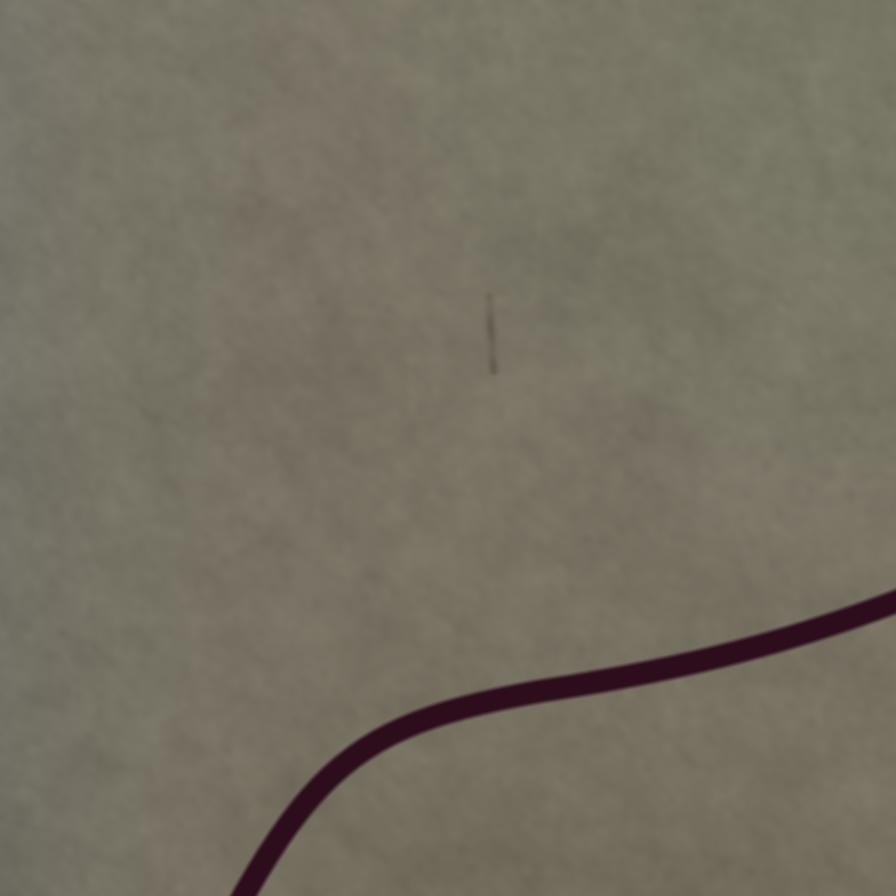
Reproduce this texture procedurally as a WebGL 1 fragment shader.

```glsl
precision highp float;
// Mottled grey-olive plaster crossed by a smooth dark plum cord, with one faint scratch.

uniform vec2 u_resolution;

#define PLASTER vec3(0.472, 0.451, 0.391)
#define CORD_COLOR vec3(0.175, 0.052, 0.108)
#define CORD_HALF_WIDTH 0.0128
#define CORD_SOFTNESS 0.0035
#define MOTTLE_STRENGTH 0.030
#define SCRATCH_STRENGTH 0.085
#define CURVE_STEPS 24

vec3 hash3(vec2 p) {
  vec3 s = vec3(dot(p, vec2(127.1, 311.7)), dot(p, vec2(269.5, 183.3)), dot(p, vec2(419.2, 371.9)));
  return fract(sin(s) * 43758.55);
}

// Cellular noise: each cell adds a soft light or dark blob at a random spot.
float cellBlobs(vec2 p) {
  vec2 cell = floor(p);
  vec2 local = p - cell;
  float sum = 0.0;
  for (int j = -1; j <= 1; j++) {
    for (int i = -1; i <= 1; i++) {
      vec2 offset = vec2(float(i), float(j));
      vec3 rnd = hash3(cell + offset);
      vec2 d = offset + rnd.xy - local;
      float falloff = max(1.0 - dot(d, d), 0.0);
      sum += (rnd.z * 2.0 - 1.0) * falloff * falloff;
    }
  }
  return sum;
}

float mottle(vec2 p) {
  float sum = 0.0;
  float scale = 7.0;
  float weight = 0.30;
  for (int octave = 0; octave < 4; octave++) {
    sum += weight * cellBlobs(p * scale * vec2(0.9, 1.1) + float(octave) * 17.3);
    scale *= 2.4;
    weight *= 1.05;
    p = mat2(0.96, 0.28, -0.28, 0.96) * p;
  }
  return sum;
}

float segmentDistance(vec2 p, vec2 a, vec2 b) {
  vec2 ab = b - a;
  float t = clamp(dot(p - a, ab) / dot(ab, ab), 0.0, 1.0);
  return length(p - a - ab * t);
}

vec2 bezier(vec2 a, vec2 b, vec2 c, vec2 d, float t) {
  float s = 1.0 - t;
  return s * s * s * a + 3.0 * s * s * t * b + 3.0 * s * t * t * c + t * t * t * d;
}

float bezierDistance(vec2 p, vec2 a, vec2 b, vec2 c, vec2 d) {
  float nearest = 10.0;
  vec2 previous = a;
  for (int i = 1; i <= CURVE_STEPS; i++) {
    vec2 current = bezier(a, b, c, d, float(i) / float(CURVE_STEPS));
    nearest = min(nearest, segmentDistance(p, previous, current));
    previous = current;
  }
  return nearest;
}

float glow(vec2 p, vec2 center, vec2 radius) {
  vec2 d = (p - center) / radius;
  return exp(-dot(d, d));
}

vec3 plaster(vec2 p) {
  vec3 color = PLASTER;
  // Broad light: paler at the top, browner below, cooler along the left
  color += vec3(0.016, 0.018, 0.017) * (p.y - 0.5);
  color += vec3(-0.022, -0.008, 0.010) * exp(-p.x * 9.0);
  color += vec3(-0.012, 0.002, -0.004) * glow(p, vec2(0.95, 0.9), vec2(0.3));
  color -= vec3(0.020, 0.022, 0.024) * glow(p, vec2(0.75, 0.03), vec2(0.45, 0.14));
  // Worn smudges
  color -= 0.018 * glow(p, vec2(0.38, 0.58), vec2(0.10, 0.09));
  color -= 0.014 * glow(p, vec2(0.13, 0.53), vec2(0.09, 0.06));
  color += 0.012 * glow(p, vec2(0.85, 0.46), vec2(0.10, 0.08));
  return color + MOTTLE_STRENGTH * mottle(p) * vec3(1.0, 1.0, 0.95);
}

void main() {
  vec2 uv = gl_FragCoord.xy / u_resolution;
  vec3 color = plaster(uv);

  // Scratch, uneven along its length
  float scratch = segmentDistance(uv, vec2(0.546, 0.668), vec2(0.551, 0.586));
  float wear = 0.72 + 0.28 * sin(uv.y * 130.0 + 0.8);
  color -= SCRATCH_STRENGTH * wear * exp(-pow(scratch / 0.0052, 2.0));

  // Cord: a steep bend joined to a long shallow rise
  vec2 joint = vec2(0.60, 0.228);
  float bend = bezierDistance(uv, vec2(0.25, -0.04), vec2(0.354, 0.157), vec2(0.415, 0.194), joint);
  float rise = bezierDistance(uv, joint, vec2(0.74, 0.25), vec2(0.87, 0.276), vec2(1.04, 0.344));
  float edge = min(bend, rise) - CORD_HALF_WIDTH;
  float cover = 1.0 - smoothstep(-CORD_SOFTNESS, CORD_SOFTNESS, edge);
  color = mix(color, CORD_COLOR, cover);

  gl_FragColor = vec4(color, 1.0);
}
```
